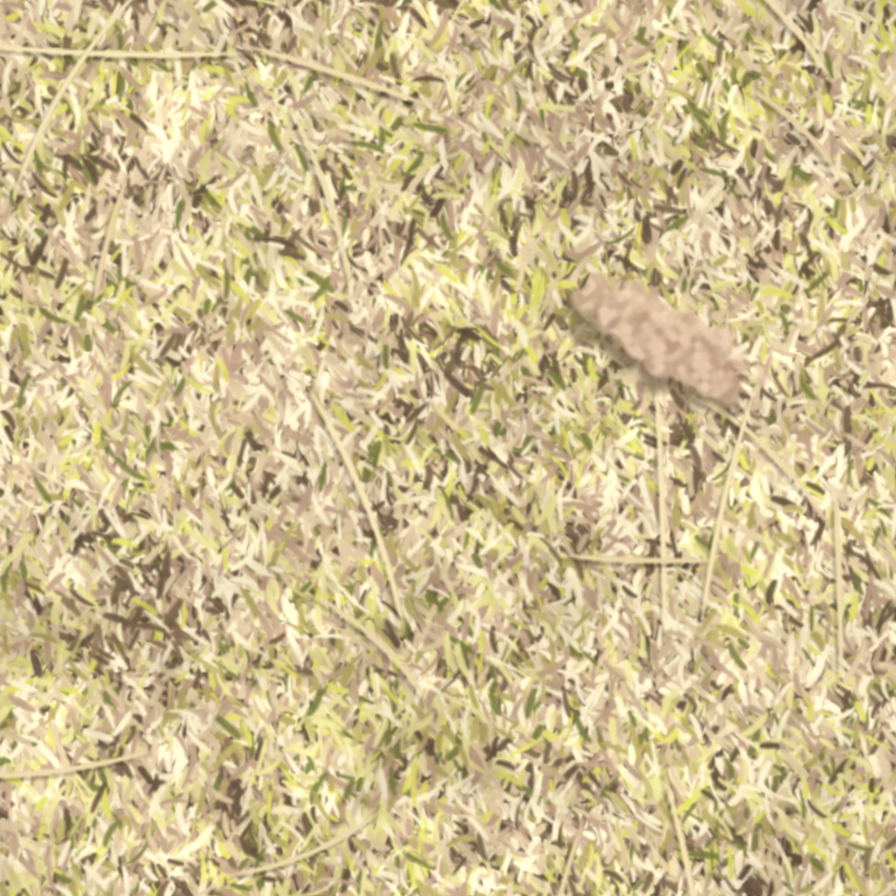
Write a three.js fragment shader that draws this texture.

```glsl
// Sunlit dry lawn: short straw and green blades lie in random directions.
// Jittered grids of soft tapered blades are stacked over mottled soil,
// then a few long stalks and one fallen leaf with its shadow are laid on top.

#define LAYERS 10
#define CELLS 37.0
#define BLADE_WIDTH 0.0034
#define SOFTNESS 0.0029
#define GREEN_SHARE 0.33
#define PATCH_CONTRAST 0.34
#define STALKS 18
#define STALK_WIDTH 0.0032
#define LEAF_POS vec2(0.745, 0.622)
#define LEAF_SIZE vec2(0.122, 0.043)
#define LEAF_ANGLE -0.52

varying vec2 vUv;

const vec3 SAND = vec3(0.87, 0.78, 0.63);
const vec3 CREAM = vec3(1.0, 0.95, 0.81);
const vec3 TAN = vec3(0.73, 0.61, 0.51);
const vec3 LIME = vec3(0.92, 0.88, 0.60);
const vec3 OLIVE = vec3(0.69, 0.63, 0.37);
const vec3 SHADE = vec3(0.46, 0.38, 0.29);

float hash1(vec2 p) {
  vec3 q = fract(p.xyx * 0.1031);
  q += dot(q, q.yzx + 33.33);
  return fract((q.x + q.y) * q.z);
}

vec4 hash4(vec2 p) {
  vec4 q = fract(p.xyxy * vec4(0.1031, 0.1030, 0.0973, 0.1099));
  q += dot(q, q.wzxy + 33.33);
  return fract((q.xxyz + q.yzzw) * q.zywx);
}

float noise(vec2 p) {
  vec2 i = floor(p);
  vec2 f = fract(p);
  f = f * f * (3.0 - 2.0 * f);
  float low = mix(hash1(i), hash1(i + vec2(1.0, 0.0)), f.x);
  float high = mix(hash1(i + vec2(0.0, 1.0)), hash1(i + 1.0), f.x);
  return mix(low, high, f.y);
}

vec2 toAxis(vec2 p, float angle) {
  vec2 d = vec2(cos(angle), sin(angle));
  return vec2(dot(p, d), dot(p, vec2(-d.y, d.x)));
}

// Coverage of a curved blade that narrows to both tips
float blade(vec2 p, float angle, float halfLength, float width, float bend) {
  vec2 q = toAxis(p, angle);
  float t = q.x / halfLength;
  q.y -= bend * halfLength * (t * t - 0.3);
  float edge = abs(q.y) - width * (1.0 - 0.6 * t * t);
  return (1.0 - smoothstep(-SOFTNESS, SOFTNESS, edge))
       * (1.0 - smoothstep(0.65, 1.0, abs(t)));
}

// Dry or green blade colour; pick chooses the kind and the shade
vec3 bladeColor(vec2 pick, float greenShare, float darkShare) {
  if (pick.x < greenShare) {
    vec3 green = mix(OLIVE, LIME, smoothstep(0.25, 0.6, pick.y));
    green = mix(green, vec3(0.87, 0.85, 0.40), step(0.86, pick.y));
    return mix(green, vec3(0.47, 0.48, 0.26), step(pick.y, 0.14));
  }
  if (pick.y < darkShare) return SHADE * (0.8 + pick.y);
  float dry = (pick.y - darkShare) / (1.0 - darkShare);
  vec3 color = mix(TAN, SAND, smoothstep(0.16, 0.34, dry));
  return mix(color, CREAM, smoothstep(0.50, 0.70, dry));
}

void main() {
  vec2 uv = vUv;

  // Soil and matted straw between the blades
  float mottle = noise(uv * 75.0) * 0.6 + noise(uv * 140.0 + 9.0) * 0.4;
  vec3 color = mix(SHADE * 0.85, SAND, smoothstep(0.2, 0.75, mottle));

  // Stacked layers of short blades, tinted by broad patches
  for (int layer = 0; layer < LAYERS; layer++) {
    float id = float(layer);
    vec2 grid = uv * CELLS + id * vec2(17.37, 29.61);
    for (int k = 0; k < 9; k++) {
      float n = float(k);
      vec2 cell = floor(grid) + vec2(mod(n, 3.0), floor(n / 3.0)) - 1.0;
      vec4 place = hash4(cell + id * 41.0);
      vec4 look = hash4(cell + id * 41.0 + 113.0);
      vec2 offset = (grid - cell - place.xy) / CELLS;
      float angle = 1.8 + (place.z - 0.5) * (1.6 + 1.5 * look.w);
      float halfLength = mix(0.35, 0.92, place.w) / CELLS;
      float width = BLADE_WIDTH * mix(0.6, 1.3, look.z);
      float cover = blade(offset, angle, halfLength, width, look.w * 0.5 - 0.25);
      if (cover > 0.0) {
        vec2 root = uv - offset;
        float green = GREEN_SHARE * (0.1 + 1.8 * noise(root * 12.0 + 4.0));
        float dark = 0.42 * smoothstep(0.35, 0.9, noise(root * 19.0 + 31.0));
        color = mix(color, bladeColor(look.xy, green, dark), cover * 0.9);
      }
    }
  }

  // Sunlit and shaded clumps of several sizes; shade turns slightly mauve
  float clump = noise(uv * 6.0 + 3.0) * 0.25 + noise(uv * 17.0 + 21.0) * 0.35
              + noise(uv * 38.0 + 47.0) * 0.4;
  float light = (clump - 0.5) * PATCH_CONTRAST;
  color *= 1.02 + light * vec3(0.92, 1.0, 1.02);

  // Long thin stalks, some upright and some lying flat, with a faint shadow
  for (int s = 0; s < STALKS; s++) {
    vec4 place = hash4(vec2(float(s) * 7.0 + 3.0, 57.0));
    float upright = mod(float(s), 2.0);
    float angle = mix(-0.2, 1.55, upright) + (place.z - 0.5) * 1.2;
    float halfLength = mix(0.07, 0.18, place.w);
    float bend = place.z * 0.3 - 0.15;
    vec2 p = uv - place.xy;
    float under = blade(p + vec2(0.004, 0.005), angle, halfLength, STALK_WIDTH, bend);
    float cover = blade(p, angle, halfLength, STALK_WIDTH, bend);
    color = mix(color, color * 0.8, under);
    color = mix(color, mix(SAND, CREAM, 0.35 + 0.6 * place.w) * vec3(1.0, 0.98, 0.92), cover);
  }

  // Fallen leaf with a ragged rim, soft speckle and a shadow below it
  float ragged = (noise(uv * 48.0) - 0.5) * 0.45;
  vec2 leaf = toAxis(uv - LEAF_POS, LEAF_ANGLE) / LEAF_SIZE;
  vec2 below = toAxis(uv - LEAF_POS + vec2(0.017, 0.009), LEAF_ANGLE) / LEAF_SIZE;
  float shadow = 1.0 - smoothstep(0.75, 1.15, length(below) + ragged);
  color = mix(color, SHADE * 0.85, shadow * 0.6);
  vec2 grain = toAxis(uv, 0.7);
  float speckle = noise(grain * 125.0) * 0.55 + noise(grain * 63.0 + 5.0) * 0.45;
  vec3 leafColor = mix(TAN * 1.04, vec3(0.95, 0.83, 0.71), smoothstep(0.1, 0.75, speckle));
  color = mix(color, leafColor, 0.88 - 0.88 * smoothstep(0.8, 1.04, length(leaf) + ragged));

  gl_FragColor = vec4(clamp(color, 0.0, 1.0), 1.0);
}
```
